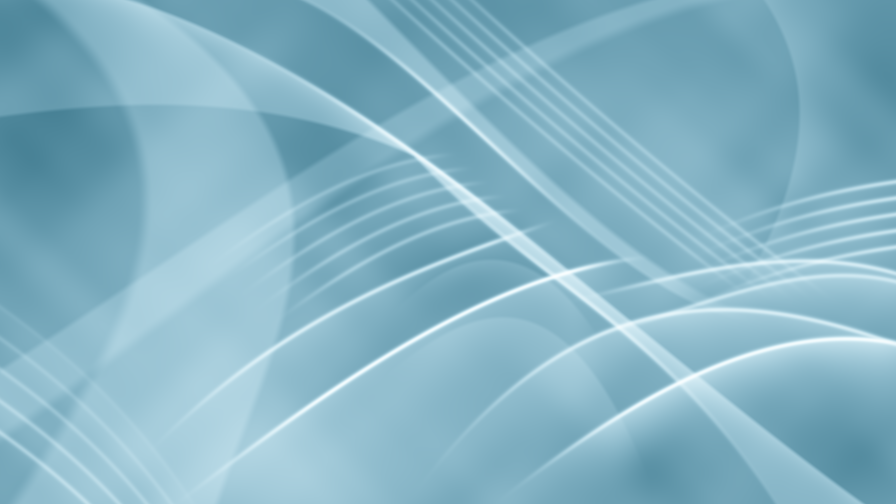
This background is drawn by a Shadertoy shader. Its source:

```glsl
// Translucent pale-blue veils of light, crossing in curved folds and bright creases.
#define SHEET_HEIGHT 4.32   // canvas height in sheet units, y runs downward
#define BASE_SHADE 0.50
#define EDGE_SOFT 0.022
#define CREASE_WIDTH 0.022
#define STREAK_AMOUNT 0.055
#define TINT_SCALE vec3(1.0, 0.75, 0.68)
#define TINT_POWER vec3(1.0, 1.27, 1.5)

float hash(vec2 p) { return fract(sin(dot(p, vec2(127.1, 311.7))) * 43758.5453); }

float noise(vec2 p) {
    vec2 i = floor(p), f = fract(p);
    f = f * f * (3.0 - 2.0 * f);
    return mix(mix(hash(i), hash(i + vec2(1, 0)), f.x),
               mix(hash(i + vec2(0, 1)), hash(i + vec2(1, 1)), f.x), f.y);
}

float blob(vec2 p, vec2 centre, vec2 radius) {
    vec2 q = (p - centre) / radius;
    return exp(-dot(q, q));
}

// Cubic through four heights spaced evenly over the span
float curve(float x, vec2 span, vec4 y) {
    float t = 3.0 * clamp((x - span.x) / (span.y - span.x), -0.15, 1.15);
    vec4 d = t - vec4(0, 1, 2, 3);
    return dot(y, vec4(d.y * d.z * d.w / -6.0, d.x * d.z * d.w / 2.0,
                       d.x * d.y * d.w / -2.0, d.x * d.y * d.z / 6.0));
}

// Approximate signed distance, positive below the curve
float edge(vec2 p, vec2 span, vec4 y) {
    float h = curve(p.x, span, y);
    float slope = (curve(p.x + 0.01, span, y) - h) / 0.01;
    return (p.y - h) / sqrt(1.0 + slope * slope);
}

float inside(float d, float soft) { return smoothstep(-soft, soft, d); }

float crease(float d) { return exp(-d * d / (CREASE_WIDTH * CREASE_WIDTH)); }

// A creased edge with light fading away below it
float fold(vec2 p, vec2 span, vec4 y, float line, float glow, float reach) {
    float d = edge(p, span, y);
    float t = (p.x - span.x) / (span.y - span.x);
    float ends = smoothstep(0.0, 0.35, t) * smoothstep(1.0, 0.82, t);
    return ends * (line * crease(d) + glow * inside(d, EDGE_SOFT) * exp(-max(d, 0.0) / reach));
}

float backdrop(vec2 p) {
    float s = BASE_SHADE;
    s += 0.27 * blob(p, vec2(0.0), vec2(1.1, 0.9)) + 0.10 * blob(p, vec2(0.3, 1.3), vec2(0.8, 0.5));
    s += 0.09 * blob(p, vec2(2.8, 1.3), vec2(0.45, 0.6)) + 0.08 * blob(p, vec2(3.9, 0.2), vec2(1.4, 0.5));
    s += 0.08 * blob(p, vec2(7.6, 0.5), vec2(0.8, 1.0)) + 0.08 * blob(p, vec2(4.0, 2.4), vec2(0.7, 0.35));
    s += 0.10 * blob(p, vec2(7.2, 3.8), vec2(0.6, 0.5)) + 0.08 * blob(p, vec2(5.4, 4.0), vec2(0.7, 0.4));
    s -= 0.08 * blob(p, vec2(1.6, 2.6), vec2(1.0, 1.2)) + 0.13 * blob(p, vec2(2.5, 4.0), vec2(1.5, 0.7));
    s -= 0.06 * blob(p, vec2(5.6, 1.6), vec2(1.0, 0.8));
    float streaks = noise(vec2(p.x + p.y, p.y - p.x) * vec2(0.6, 2.6))
                  + noise(vec2(p.x - p.y, p.x + p.y) * vec2(0.6, 2.2) + 17.0);
    return s + STREAK_AMOUNT * (streaks - 1.0);
}

void mainImage(out vec4 fragColor, in vec2 fragCoord) {
    vec2 p = vec2(fragCoord.x, iResolution.y - fragCoord.y) / iResolution.y * SHEET_HEIGHT;
    float clear = 1.0;   // share of the shade left after each veil

    // Upright veil at the left and hanging veil at the upper right
    float leftSide = edge(p.yx, vec2(0, 4.2), vec4(0.35, 1.22, 1.0, 0.2));
    float rightSide = edge(p.yx, vec2(0, 4.2), vec4(1.2, 2.42, 2.4, 1.9));
    clear *= 1.0 - 0.21 * inside(leftSide, 0.07) * inside(-rightSide, 0.04);
    clear *= 1.0 - fold(p.yx, vec2(-0.9, 2.6), vec4(5.6, 6.7, 6.8, 6.3), 0.0, 0.16, 0.4);

    // Wide band rising to the top
    vec2 bandSpan = vec2(-0.2, 6.2);
    clear *= 1.0 - 0.17 * inside(edge(p, bandSpan, vec4(3.3, 1.9, 0.62, -0.15)), 0.03)
                        * inside(-edge(p, bandSpan, vec4(3.9, 2.35, 0.9, -0.02)), 0.06);

    // Main ribbon: a wing that twists into a narrow descending strip
    float upper = edge(p, vec2(1.1, 7.4), vec4(0.0, 1.07, 2.67, 4.32));
    float lower = p.x < 3.55 ? edge(p, vec2(0, 3.55), vec4(1.0, 0.9, 0.98, 1.33))
                             : edge(p, vec2(3.55, 6.65), vec4(1.33, 2.24, 3.08, 4.32));
    float strip = inside(upper, EDGE_SOFT) * inside(-lower, EDGE_SOFT);
    clear *= 1.0 - strip * (0.17 + 0.25 * blob(p, vec2(4.5, 2.0), vec2(1.6, 1.5)));
    clear *= 1.0 - 0.3 * strip * exp(-max(upper, 0.0) / 0.12);
    clear *= 1.0 - 0.75 * crease(upper) * blob(p, vec2(3.6, 1.4), vec2(1.2));
    clear *= 1.0 - 0.6 * crease(lower) * blob(p, vec2(5.0, 2.6), vec2(1.3));

    // Second ribbon, parallel and above
    vec2 span = vec2(2.6, 6.4);
    upper = edge(p, span, vec4(-0.55, 0.72, 1.9, 2.7));
    lower = edge(p, span, vec4(0.0, 0.92, 2.06, 2.75));
    clear *= 1.0 - 0.27 * inside(upper, 0.03) * inside(-lower, EDGE_SOFT) * smoothstep(6.5, 5.5, p.x);
    clear *= 1.0 - 0.65 * crease(lower) * blob(p, vec2(4.0, 1.0), vec2(1.1));

    // Rising folds and soft arches in the middle
    clear *= 1.0 - fold(p, vec2(1.4, 5.6), vec4(4.4, 3.38, 2.58, 2.2), 0.75, 0.28, 0.4);
    clear *= 1.0 - fold(p, vec2(1.2, 4.8), vec4(3.95, 2.95, 2.32, 1.88), 0.55, 0.2, 0.28);
    clear *= 1.0 - fold(p, vec2(3.2, 5.6), vec4(3.3, 2.78, 2.9, 4.2), 0.0, 0.14, 0.4);
    clear *= 1.0 - fold(p, vec2(3.3, 5.2), vec4(2.75, 2.28, 2.32, 3.0), 0.0, 0.14, 0.3);

    // Folds sweeping to the right border
    clear *= 1.0 - fold(p, vec2(4.2, 8.2), vec4(4.35, 3.43, 2.93, 3.1), 0.6, 0.5, 0.22);
    clear *= 1.0 - fold(p, vec2(3.5, 8.2), vec4(4.3, 2.9, 2.68, 3.15), 0.5, 0.28, 0.35);
    clear *= 1.0 - fold(p, vec2(4.8, 8.2), vec4(2.6, 2.34, 2.24, 2.55), 0.5, 0.25, 0.2);
    clear *= 1.0 - fold(p, vec2(5.0, 8.2), vec4(2.9, 2.58, 2.36, 2.62), 0.4, 0.25, 0.25);

    // Families of fine creases: centre, right, top and lower left
    for (int i = 0; i < 5; i++) {
        float k = float(i);
        clear *= 1.0 - fold(p + vec2(0.14, 0.12) * k, vec2(2.3, 4.5), vec4(2.8, 2.3, 1.95, 1.8), 0.3 - 0.03 * k, 0.06, 0.12);
        clear *= 1.0 - smoothstep(5.8, 7.7, p.x)
                     * fold(p - vec2(0.0, 0.14 * k), vec2(5.5, 8.2), vec4(2.3, 1.87, 1.62, 1.5), 0.5, 0.12, 0.1);
        clear *= 1.0 - fold(p - vec2(0.17 * k, 0.0), vec2(2.5, 6.5), vec4(-0.8, 0.42, 1.56, 2.6), 0.22, 0.05, 0.15);
        clear *= 1.0 - fold(p - vec2(0.0, 0.27 * k), vec2(-0.9, 1.9), vec4(2.0, 2.65, 3.45, 4.7), 0.06 + 0.07 * k, 0.06, 0.2);
    }

    float shade = clamp(backdrop(p) * clear * 1.12, 0.0, 1.0);
    fragColor = vec4(1.0 - TINT_SCALE * pow(vec3(shade), TINT_POWER), 1.0);
}
```
